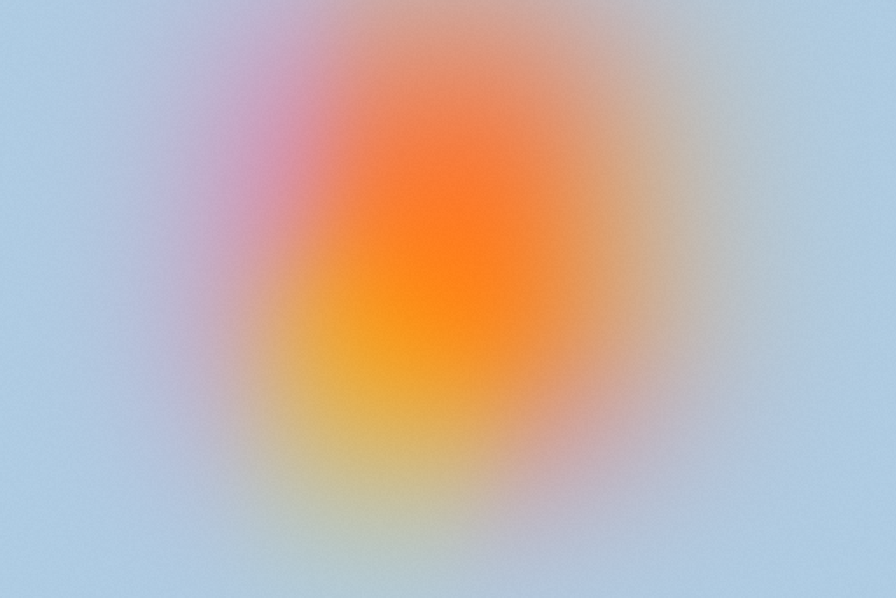
A Shadertoy shader for this background:

```glsl
// A soft egg-shaped glow of coral, orange, amber and pink on pale blue.
// Gaussian-weighted colour spots make the hue; a lopsided falloff fades
// the glow into the sky, and a faint hashed grain covers everything.

const vec3 SKY    = vec3(0.685, 0.800, 0.890);
const vec3 CORAL  = vec3(1.00, 0.43, 0.20);
const vec3 ORANGE = vec3(1.00, 0.51, 0.08);
const vec3 AMBER  = vec3(0.99, 0.66, 0.03);
const vec3 PINK   = vec3(0.92, 0.44, 0.60);
const vec3 ROSE   = vec3(0.96, 0.43, 0.36);

// Sine-free hash, 0 to 1
float hash(vec2 cell) {
    vec3 q = fract(cell.xyx * 0.1031);
    q += dot(q, q.yzx + 33.33);
    return fract((q.x + q.y) * q.z);
}

// Weighted colour of one spot: rgb holds colour * weight, a holds weight
vec4 spot(vec2 p, vec2 centre, float radius, vec3 colour) {
    vec2 d = (p - centre) / radius;
    return vec4(colour, 1.0) * exp(-dot(d, d));
}

// Glow strength with separate reach and sharpness on each side
float glow(vec2 d, vec2 reachLow, vec2 reachHigh) {
    vec2 side = step(0.0, d);
    vec2 n = abs(d) / mix(reachLow, reachHigh, side);
    float sharpness = mix(2.5, 2.05, side.x);
    return exp(-pow(n.x, sharpness) - pow(n.y, 2.4));
}

// Normalised blend of all colour spots
vec3 palette(vec2 p) {
    float r = 0.20;
    vec4 sum = spot(p, vec2(0.780, 0.727), r, CORAL)
             + spot(p, vec2(0.780, 0.540), r, ORANGE)
             + spot(p, vec2(0.605, 0.365), r, AMBER)
             + spot(p, vec2(0.340, 0.727), r, PINK)
             + spot(p, vec2(0.215, 0.395), r, PINK)
             + spot(p, vec2(1.094, 0.530), r, ORANGE)
             + spot(p, vec2(1.094, 0.220), r, ROSE);
    return sum.rgb / sum.a;
}

void mainImage(out vec4 fragColor, in vec2 fragCoord) {
    vec2 p = fragCoord / iResolution.y;

    // Glow over the sky
    float strength = glow(p - vec2(0.752, 0.551), vec2(0.400, 0.367), vec2(0.350, 0.473));
    vec3 colour = mix(SKY, palette(p), strength);

    // Fine grain
    colour += (hash(floor(p * 342.0)) - 0.5) * 0.014;

    fragColor = vec4(clamp(colour, 0.0, 1.0), 1.0);
}
```
